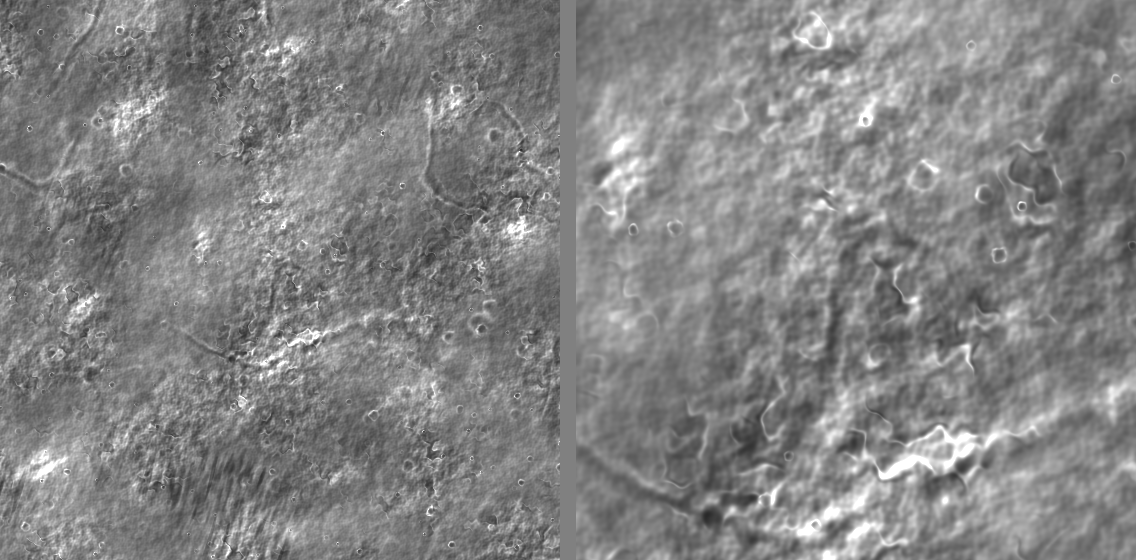
Left: the whole. Right: its middle third, enlarged.
Write a WebGL 2 fragment shader that draws this texture.

```glsl
#version 300 es
precision highp float;
// Draws a grey, cratered planetary plain with grooves, wrinkle ridges and bright mottled highlands.

uniform vec2 u_resolution;
out vec4 fragColor;

const float BASE_GREY = 0.470;
const float TONE_STRENGTH = 0.43;
const float RELIEF_STRENGTH = 1.45;
const float RELIEF_SCALE = 27.0;
const float LIGHT_STEP = 0.0026;
const vec2 LIGHT_DIR = vec2(-0.8, 0.6);
const float GRAIN_STRENGTH = 0.27;
const float PATCH_CELLS = 4.2;
const float PATCH_STRENGTH = 0.36;
const float GROOVE_STRENGTH = 0.62;
const float RIDGE_STRENGTH = 0.26;
const float SCARP_STRENGTH = 0.40;
const float CRATER_STRENGTH = 0.46;
const int CRATER_LAYERS = 5;

float hash(vec2 p) {
    return fract(sin(dot(p, vec2(127.1, 311.7))) * 43758.5);
}

vec2 hash2(vec2 p) {
    return vec2(hash(p), hash(p + 41.3));
}

mat2 rotation(float angle) {
    float c = cos(angle), s = sin(angle);
    return mat2(c, s, -s, c);
}

// Dot product of a corner's random unit gradient with the offset from it
float cornerSlope(vec2 cell, vec2 offset) {
    float angle = 6.2832 * hash(cell);
    return dot(vec2(cos(angle), sin(angle)), offset);
}

float noise(vec2 p) {
    vec2 i = floor(p), f = p - i;
    vec2 u = f * f * f * (f * (f * 6.0 - 15.0) + 10.0);
    vec2 e = vec2(1.0, 0.0);
    return mix(mix(cornerSlope(i, f), cornerSlope(i + e, f - e), u.x),
               mix(cornerSlope(i + e.yx, f - e.yx), cornerSlope(i + 1.0, f - 1.0), u.x), u.y);
}

float fbm(vec2 p, int octaves) {
    mat2 turn = 2.0 * rotation(0.65);
    float sum = 0.0, amplitude = 1.0;
    for (int i = 0; i < octaves; i++) {
        sum += amplitude * noise(p);
        p = turn * p + 17.7;
        amplitude *= 0.5;
    }
    return sum;
}

// Gaussian stroke around a value
float stroke(float value, float width) {
    return exp(-value * value / (width * width));
}

// Soft bright highlands, at most one ellipse per cell
float brightPatches(vec2 p) {
    vec2 q = rotation(-0.45) * p * PATCH_CELLS + 7.0;
    vec2 cell = floor(q);
    vec2 offset = q - cell - mix(vec2(0.4), vec2(0.6), hash2(cell));
    float radius = mix(0.2, 0.4, hash(cell + 5.1));
    float d = length(offset * vec2(1.0, 1.5)) / radius;
    return step(hash(cell + 9.7), 0.55) * (1.0 - smoothstep(0.15, 1.0, d));
}

// Steep dark gouges in a few regions, and shallow streaks across the highlands
float grooves(vec2 p, float highland) {
    vec2 bent = p + 0.012 * noise(p * 8.0 + 3.0);
    vec2 steep = rotation(-1.25) * bent, shallow = rotation(-0.6) * bent;
    float region = smoothstep(0.1, 0.35, noise(p * 3.4 + 23.0));
    float fine = noise(steep * vec2(16.0, 110.0)) + 0.5 * noise(steep * vec2(35.0, 190.0) + 8.0);
    float gouge = smoothstep(0.22, 0.45, noise(steep * vec2(12.0, 75.0) + 5.0));
    float streak = noise(shallow * vec2(18.0, 110.0));
    return region * (0.8 * fine - 0.7 * gouge) + 0.7 * highland * streak;
}

// Long thin bundles of crests with a dark flank, along contours of a warped noise
float wrinkleRidges(vec2 p) {
    float sum = 0.0, warp = 0.10 * fbm(p * 8.0, 4);
    for (int i = 0; i < 2; i++) {
        float k = float(i);
        float n = noise(p * (2.6 + 1.6 * k) + warp + 61.0 + 19.0 * k);
        float region = smoothstep(0.0, 0.3, noise(p * 3.5 + 14.0 + 27.0 * k));
        sum += region * (stroke(n, 0.014) + 0.6 * stroke(n - 0.07, 0.012) - 0.8 * stroke(n - 0.03, 0.016));
    }
    return sum;
}

// Short curled scarps, bright on one side and dark on the other, in clusters
float scarps(vec2 p) {
    float n = noise(p * 44.0 + 0.4 * noise(p * 90.0));
    float cluster = smoothstep(0.08, 0.4, noise(p * 24.0 + 71.0) + 0.5 * noise(p * 6.0 + 2.0));
    return cluster * (stroke(n - 0.05, 0.09) - 0.9 * stroke(n + 0.16, 0.11));
}

// Worn craters with uneven bright rims and dark, side-lit bowls, from large to small
float craters(vec2 p) {
    float sum = 0.0, cells = 2.5;
    for (int i = 0; i < CRATER_LAYERS; i++) {
        float k = float(i);
        vec2 q = rotation(0.4 + k) * p * cells + 11.0 * k;
        vec2 cell = floor(q);
        vec2 offset = q - cell - mix(vec2(0.3), vec2(0.7), hash2(cell + k));
        float size = hash(cell + 2.9);
        float radius = mix(0.1, 0.2, size * size);
        float d = length(offset) / radius + 0.35 * noise(q * 7.0);
        float rim = stroke(d - 1.0, 0.27) * (0.85 + 0.9 * noise(q * 8.0 + 4.0));
        float bowl = 1.0 - smoothstep(0.2, 1.0, d);
        float side = dot(offset, rotation(0.4 + k) * LIGHT_DIR) / radius;
        float strength = mix(0.35, 1.0, min(k, 3.0) / 3.0) * mix(0.3, 1.4, hash(cell + 6.3));
        float present = step(hash(cell + 13.0), 0.3 - 0.055 * k);
        sum += present * strength * (rim * (0.75 + 0.4 * side) - bowl * (0.5 + 0.5 * side));
        cells *= 2.0;
    }
    return sum;
}

void main() {
    vec2 p = gl_FragCoord.xy / min(u_resolution.x, u_resolution.y);
    vec2 ragged = p + 0.03 * vec2(fbm(p * 12.0, 3), fbm(p * 12.0 + 50.0, 3));

    // Broad tone, drawn out along a shallow diagonal, with smaller mottling
    float tone = fbm(rotation(-0.5) * p * vec2(3.4, 5.0) + 4.0, 6) + 0.3 * noise(p * 13.0 + 90.0);
    float roughness = smoothstep(-0.3, 0.4, fbm(p * 5.0 + 33.0, 4));
    float highland = brightPatches(ragged);

    // Side-lit fine relief and grain, stronger on rough ground
    vec2 toLight = LIGHT_STEP * 0.5 * LIGHT_DIR;
    float slope = fbm((p - toLight) * RELIEF_SCALE, 4) - fbm((p + toLight) * RELIEF_SCALE, 4);
    float grain = fbm(p * 70.0 + 9.0, 2);
    float detail = RELIEF_STRENGTH * slope + GRAIN_STRENGTH * grain;

    float light = TONE_STRENGTH * tone + detail * (0.6 + 0.7 * roughness + 0.4 * highland);
    light += PATCH_STRENGTH * highland * (1.0 + 0.6 * fbm(p * 40.0, 3));
    light += GROOVE_STRENGTH * grooves(p, highland) + RIDGE_STRENGTH * wrinkleRidges(p);
    light += SCARP_STRENGTH * scarps(p) * (0.4 + 0.6 * roughness);
    light += CRATER_STRENGTH * craters(p);

    fragColor = vec4(vec3(clamp(BASE_GREY * exp(light), 0.0, 1.0)), 1.0);
}
```
